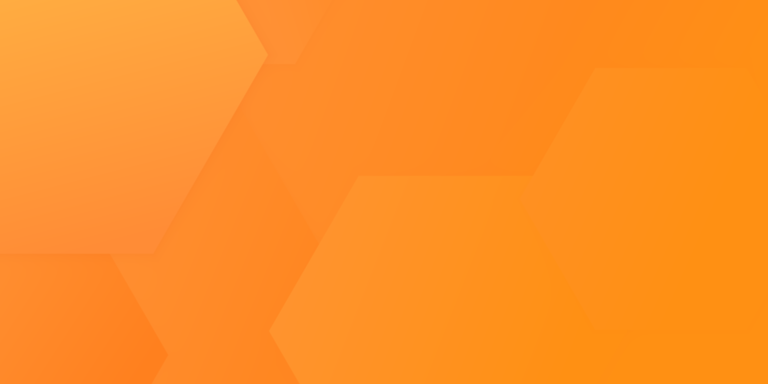
Write a Shadertoy shader that draws this background.

```glsl
const vec3 AMBER  = vec3(1.00, 0.675, 0.255);
const vec3 PEACH  = vec3(1.00, 0.558, 0.190);
const vec3 ORANGE = vec3(1.00, 0.537, 0.115);
const vec3 EMBER  = vec3(1.00, 0.502, 0.118);
const vec3 HONEY  = vec3(1.00, 0.565, 0.075);

// Signed distance to a hexagon with level top and bottom edges
float hexagon(vec2 p, vec2 center, float apothem) {
    vec2 q = abs(p - center);
    return max(q.y, dot(q, vec2(0.8660, 0.5))) - apothem;
}

// Position of p along the line from start (0) to end (1)
float along(vec2 p, vec2 start, vec2 end) {
    vec2 axis = end - start;
    return clamp(dot(p - start, axis) / dot(axis, axis), 0.0, 1.0);
}

// Soft shadow outside the shape, then its smooth-edged fill
vec3 layer(vec3 below, vec3 fill, float dist, float shadow, float pixel) {
    float falloff = exp(-max(dist, 0.0) / 0.016);
    below *= 1.0 - shadow * falloff * vec3(0.2, 1.0, 1.4);
    return mix(fill, below, smoothstep(-pixel, pixel, dist));
}

// Backdrop: peach through orange to honey
vec3 backdrop(vec2 p) {
    vec3 color = mix(PEACH, ORANGE, along(p, vec2(0.62, 0.88), vec2(1.38, 0.60)));
    return mix(color, HONEY, along(p, vec2(1.34, 0.70), vec2(1.84, 0.42)));
}

void mainImage(out vec4 fragColor, in vec2 fragCoord) {
    vec2 p = fragCoord / iResolution.y;
    float pixel = 1.0 / iResolution.y;
    vec3 color = backdrop(p);

    // Small faint hexagon on the top edge, fading to the right
    vec3 fill = mix(vec3(1.0, 0.568, 0.205), color, along(p, vec2(0.72, 0.9), vec2(0.86, 0.96)));
    color = layer(color, fill, hexagon(p, vec2(0.672, 1.0), 0.167), 0.016, pixel);

    // Wide hexagon in the lower left
    fill = mix(PEACH, vec3(1.0, 0.528, 0.130), along(p, vec2(0.34, 0.38), vec2(0.78, 0.20)));
    color = layer(color, fill, hexagon(p, vec2(0.193, 0.115), 0.677), 0.012, pixel);

    // Dark hexagon in the lower left corner
    fill = mix(PEACH, EMBER, along(p, vec2(0.0, 0.34), vec2(0.40, 0.08)));
    color = layer(color, fill, hexagon(p, vec2(-0.16, 0.0755), 0.518), 0.006, pixel);

    // Lower middle hexagon, melting into the backdrop on the right
    fill = mix(vec3(1.0, 0.578, 0.185), HONEY, along(p, vec2(0.78, 0.38), vec2(1.50, 0.10)));
    color = layer(color, fill, hexagon(p, vec2(1.167, 0.138), 0.404), 0.006, pixel);

    // Right hexagon
    fill = mix(vec3(1.0, 0.565, 0.135), HONEY, along(p, vec2(1.40, 0.62), vec2(1.85, 0.42)));
    color = layer(color, fill, hexagon(p, vec2(1.747, 0.482), 0.341), 0.008, pixel);

    // Bright hexagon in the upper left corner
    fill = mix(AMBER, vec3(1.0, 0.55, 0.21), along(p, vec2(0.0, 1.0), vec2(0.17, 0.34)));
    color = layer(color, fill, hexagon(p, vec2(0.10, 0.857), 0.518), 0.04, pixel);

    fragColor = vec4(color, 1.0);
}
```
